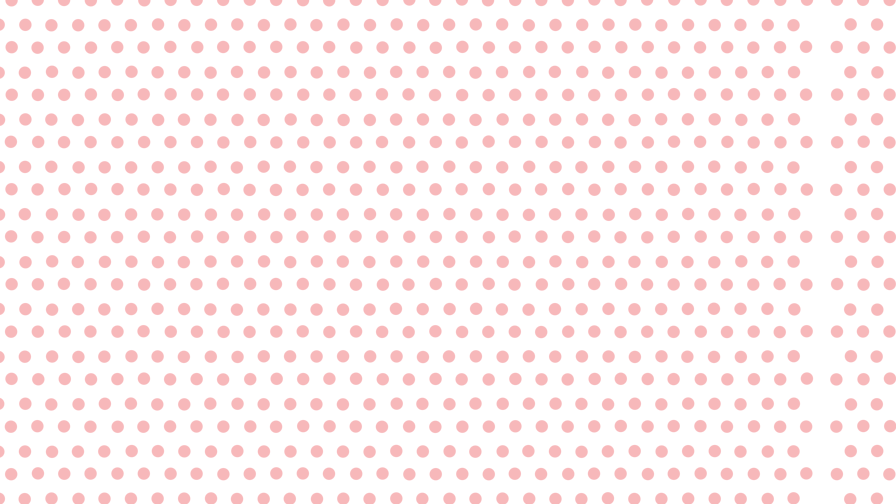
Give the GLSL for this pattern, as a WebGL 2 fragment shader.

```glsl
#version 300 es
precision highp float;

uniform vec2 u_resolution;
out vec4 fragColor;

// Sine-free hash giving two values in 0..1
vec2 hash22(vec2 p) {
    vec3 q = fract(p.xyx * vec3(0.1031, 0.1030, 0.0973));
    q += dot(q, q.yzx + 33.33);
    return fract((q.xx + q.yz) * q.zy);
}

// Signed distance to a lattice of slightly misplaced dots
float dotLattice(vec2 p, vec2 origin, float seed, float missingColumn) {
    vec2 pitch = vec2(1.0, 1.788);
    vec2 q = p - origin;
    vec2 id = floor(q / pitch + 0.5);
    vec2 jitter = (hash22(id + seed) - 0.5) * 0.036;
    float d = length(q - id * pitch - jitter) - 0.232;
    return id.x == missingColumn ? 1.0 : d;
}

void main() {
    // One unit is the spacing between dots; y runs down from the top edge
    float unitsPerPixel = 19.014 / u_resolution.y;
    vec2 p = vec2(gl_FragCoord.x, u_resolution.y - gl_FragCoord.y) * unitsPerPixel;

    // The tile restarts at a seam near the right, leaving a wider gap
    p.x -= 0.14 * step(31.0, p.x);

    // Two interleaved sets of rows; the staggered one skips the seam column
    float mainRows = dotLattice(p, vec2(0.427, -0.005), 17.0, -100.0);
    float staggeredRows = dotLattice(p, vec2(-0.05, 0.937), 71.0, 31.0);
    float d = min(mainRows, staggeredRows);

    // Pink dots on white with a soft edge
    float coverage = 1.0 - smoothstep(-0.75 * unitsPerPixel, 0.75 * unitsPerPixel, d);
    vec3 pink = vec3(0.97, 0.72, 0.73);
    fragColor = vec4(mix(vec3(1.0), pink, coverage), 1.0);
}
```
